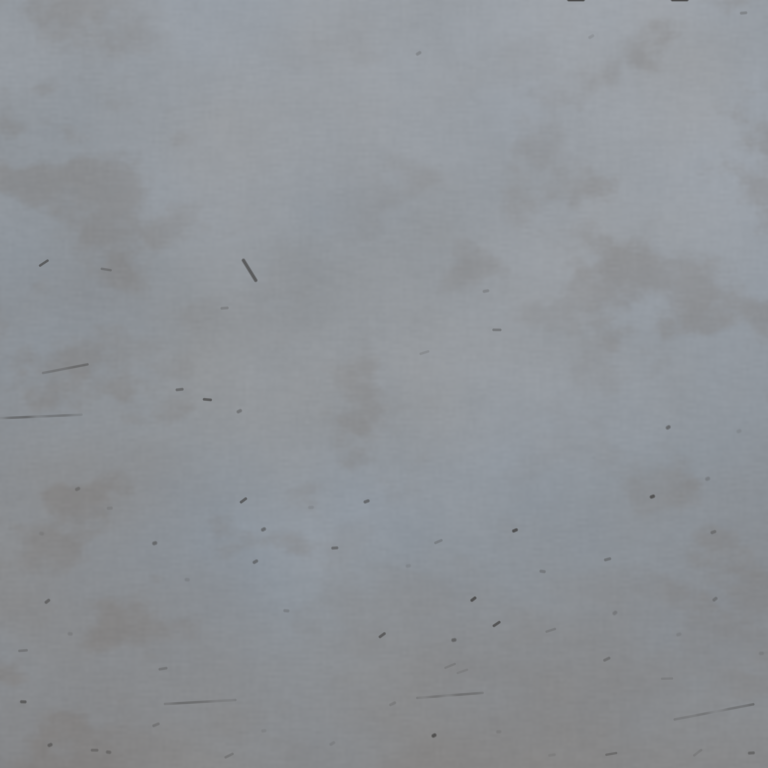
Write a Shadertoy shader that draws this texture.

```glsl
#define LIGHT vec3(0.605, 0.630, 0.660)
#define MID vec3(0.555, 0.577, 0.600)
#define DARK vec3(0.525, 0.530, 0.538)
#define STAIN vec3(0.495, 0.480, 0.470)
#define MARK vec3(0.230, 0.225, 0.220)
#define SPECK_CELLS 15.0
#define SCRATCHES 5
#define GRAIN 0.012

float hash(vec2 p) {
    return fract(sin(dot(p, vec2(127.1, 311.7))) * 43758.5453);
}

float noise(vec2 p) {
    vec2 i = floor(p), f = fract(p);
    f = f * f * (3.0 - 2.0 * f);
    return mix(mix(hash(i), hash(i + vec2(1, 0)), f.x),
               mix(hash(i + vec2(0, 1)), hash(i + vec2(1, 1)), f.x), f.y);
}

float fbm(vec2 p) {
    float sum = 0.0, amp = 0.5;
    for (int i = 0; i < 5; i++) {
        sum += amp * noise(p);
        p = mat2(1.6, 1.2, -1.2, 1.6) * p + 7.3;
        amp *= 0.5;
    }
    return sum / 0.96875;
}

float segment(vec2 p, vec2 a, vec2 b) {
    vec2 pa = p - a, ba = b - a;
    return length(pa - ba * clamp(dot(pa, ba) / dot(ba, ba), 0.0, 1.0));
}

// Soft-edged stroke of the given half width
float stroke(vec2 p, vec2 a, vec2 b, float width) {
    return 1.0 - smoothstep(width * 0.3, width * 1.7, segment(p, a, b));
}

// Short slanted nicks, denser toward the bottom
float specks(vec2 uv) {
    vec2 cell = floor(uv * SPECK_CELLS);
    float cover = 0.0;
    for (int y = -1; y <= 1; y++)
    for (int x = -1; x <= 1; x++) {
        vec2 id = cell + vec2(x, y);
        vec2 center = (id + vec2(hash(id + 3.1), hash(id + 8.7))) / SPECK_CELLS;
        float chance = mix(0.50, 0.07, smoothstep(0.25, 0.75, center.y));
        float angle = 0.25 + 0.9 * (hash(id + 21.4) - 0.5);
        float size = hash(id + 33.9);
        vec2 arm = vec2(cos(angle), sin(angle)) * mix(0.0008, 0.0065, size * size);
        float strength = mix(0.12, 0.75, pow(hash(id + 47.2), 2.0));
        float nick = stroke(uv, center - arm, center + arm, mix(0.0024, 0.0015, size));
        cover = max(cover, step(hash(id), chance) * strength * nick);
    }
    return cover;
}

// Long faint scratches, broken up along their length
float scratches(vec2 uv) {
    float cover = 0.0;
    for (int i = 0; i < SCRATCHES; i++) {
        vec2 id = vec2(float(i), 5.7);
        vec2 center = vec2(hash(id), 0.55 * hash(id + 2.3));
        float angle = 0.35 * hash(id + 9.1) - 0.05;
        vec2 arm = vec2(cos(angle), sin(angle)) * mix(0.015, 0.06, hash(id + 4.9));
        float line = stroke(uv, center - arm, center + arm, 0.0016);
        cover = max(cover, line * mix(0.05, 0.45, noise(uv * 60.0 + id)));
    }
    return cover;
}

void mainImage(out vec4 fragColor, in vec2 fragCoord) {
    vec2 uv = fragCoord / iResolution.xy;

    // Cool painted surface, paler toward the top
    float broad = fbm(uv * vec2(2.2, 3.2) + 4.0) - 0.5;
    float cloud = fbm(uv * vec2(7.0, 9.0) + 17.0) - 0.5;
    float tone = 0.54 + 0.75 * (uv.y - 0.5) + 1.0 * broad + 0.35 * cloud;
    tone = clamp(tone, -0.1, 1.1);
    vec3 color = tone < 0.5 ? mix(DARK, MID, tone * 2.0) : mix(MID, LIGHT, tone * 2.0 - 1.0);

    // Warm and cool drift
    float warmth = fbm(uv * 3.5 + 31.0) - 0.5;
    color += warmth * vec3(0.030, 0.0, -0.035);

    // Dull brownish smudges in loose groups
    float group = smoothstep(0.42, 0.68, fbm(uv * 3.0 + 52.0));
    float smudge = smoothstep(0.48, 0.72, fbm(uv * vec2(13.0, 17.0) + 71.0));
    color = mix(color, STAIN, smudge * mix(0.12, 0.55, group) * mix(1.0, 0.55, uv.y));

    // Fine grain, drawn out sideways and faintly upright
    float grain = noise(uv * vec2(70.0, 260.0)) + 0.6 * noise(uv * vec2(230.0, 60.0))
                + 0.6 * noise(uv * 220.0) - 1.1;
    color += GRAIN * grain;

    // Nicks, scratches, one deep gouge and chips at the upper edge
    float marks = max(specks(uv), scratches(uv));
    marks = max(marks, 0.65 * stroke(uv, vec2(0.317, 0.661), vec2(0.333, 0.635), 0.0021));
    for (int i = 0; i < 2; i++) {
        vec2 chip = vec2(0.75 + 0.135 * float(i), 1.001);
        marks = max(marks, stroke(uv, chip - vec2(0.009, 0.0), chip + vec2(0.009, 0.0), 0.0025));
    }
    color = mix(color, MARK, marks);

    fragColor = vec4(color, 1.0);
}
```
